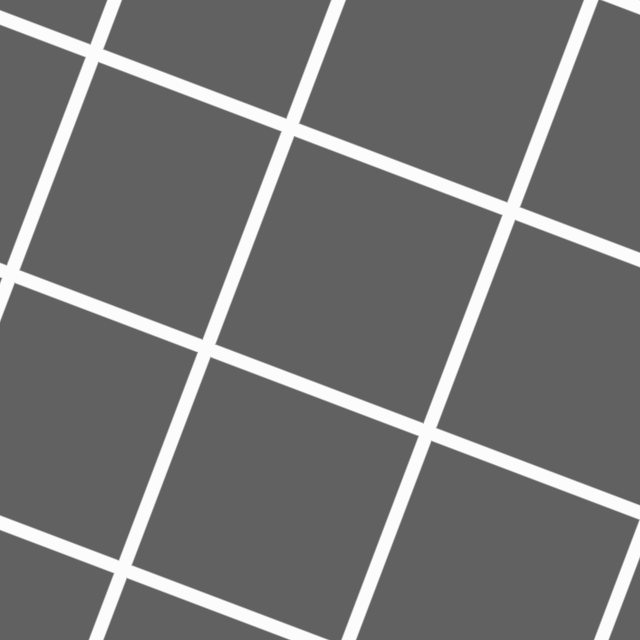
Write a WebGL 1 fragment shader that draws this pattern.

```glsl
precision mediump float;
// Flat grey square tiles split by pale straight joints, on a tilted grid.
// The canvas is rotated into grid axes and each axis is folded to the distance
// from its nearest joint; one column is cut narrower than the others.

uniform vec2 u_resolution;

const float TILT = 0.3622;                        // clockwise, in radians
const float PITCH = 0.3691;                       // joint to joint
const float NARROW_PITCH = 0.3272;                // width of the cut column
const float JOINT_WIDTH = 0.0214;
const float EDGE_SOFTNESS = 0.0018;
const vec2 GRID_ORIGIN = vec2(0.4947, 0.1714);    // a crossing, in grid axes
const vec3 TILE_COLOR = vec3(0.38);
const vec3 JOINT_COLOR = vec3(0.99);

// Coordinates along the tilted columns and rows.
vec2 toGridAxes(vec2 p, float angle) {
  float c = cos(angle);
  float s = sin(angle);
  return vec2(c * p.x - s * p.y, s * p.x + c * p.y);
}

// Stretches the column left of zero to full pitch, switching at its middle
// so that the joints on both sides keep their width.
float widenCutColumn(float x, float pitch, float narrowPitch) {
  return x - (pitch - narrowPitch) * step(x, -0.5 * narrowPitch);
}

// Distance to the nearest multiple of pitch.
float lineDistance(float x, float pitch) {
  return abs(fract(x / pitch + 0.5) - 0.5) * pitch;
}

// Coverage of a soft-edged line of the given width.
float lineMask(float dist, float width, float softness) {
  float halfWidth = 0.5 * width;
  return 1.0 - smoothstep(halfWidth - softness, halfWidth + softness, dist);
}

void main() {
  vec2 canvas = gl_FragCoord.xy / u_resolution;

  // Vertical canvas shift puts the tilt pivot at the upper left corner.
  vec2 grid = toGridAxes(canvas - vec2(0.0, 1.0), TILT);
  grid.y += cos(TILT);
  grid -= GRID_ORIGIN;
  grid.x = widenCutColumn(grid.x, PITCH, NARROW_PITCH);

  // Joints of both directions merge into one grid.
  float dist = min(lineDistance(grid.x, PITCH), lineDistance(grid.y, PITCH));
  float joint = lineMask(dist, JOINT_WIDTH, EDGE_SOFTNESS);
  gl_FragColor = vec4(mix(TILE_COLOR, JOINT_COLOR, joint), 1.0);
}
```
